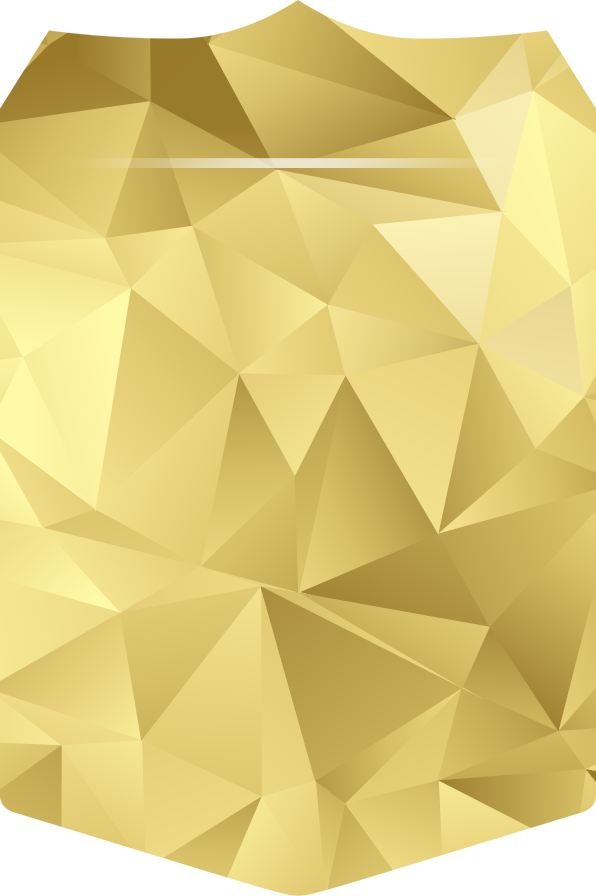
Reproduce this background procedurally as a WebGL 2 fragment shader.

```glsl
#version 300 es
precision highp float;
// A golden shield on white, faceted into irregular triangles.
// A jittered, turned grid is split into triangles; each takes its tone from a
// soft light field plus a random shift, and carries its own linear gradient.
uniform vec2 u_resolution;
out vec4 fragColor;

const float CELL = 0.128;                        // grid step, in canvas heights
const float JITTER = 0.42;
const mat2 TURN = mat2(0.8, 0.6, -0.6, 0.8);

const vec3 WHITE  = vec3(1.0);
const vec3 SHADOW = vec3(0.60, 0.48, 0.17);
const vec3 GOLD   = vec3(0.84, 0.75, 0.40);
const vec3 LIGHT  = vec3(0.93, 0.85, 0.51);
const vec3 BRIGHT = vec3(1.00, 0.98, 0.66);
const vec3 PALE   = vec3(0.97, 0.93, 0.76);

vec3 hash3(vec2 p) {
    vec3 q = fract(vec3(p.xyx) * vec3(0.1031, 0.1030, 0.0973) + 0.37);
    q += dot(q, q.yxz + 33.33);
    return fract((q.xxy + q.yzz) * q.zyx);
}

float blob(vec2 p, vec2 center, vec2 radius) {
    vec2 q = (p - center) / radius;
    return exp(-dot(q, q));
}

float smoothMax(float a, float b, float k) {
    float h = max(k - abs(a - b), 0.0) / k;
    return max(a, b) + 0.25 * k * h * h;
}

// Broad light and dark zones of the metal
float lightField(vec2 p) {
    return 0.52
        - 0.52 * blob(p, vec2(-0.12, 0.93), vec2(0.28, 0.13))
        + 0.46 * blob(p, vec2(-0.30, 0.58), vec2(0.18, 0.23))
        + 0.32 * blob(p, vec2(0.27, 0.78), vec2(0.19, 0.24))
        - 0.24 * blob(p, vec2(0.19, 0.30), vec2(0.19, 0.20))
        + 0.10 * blob(p, vec2(-0.22, 0.15), vec2(0.20, 0.12));
}

vec3 metal(float tone) {
    vec3 color = mix(SHADOW, GOLD, clamp(tone / 0.45, 0.0, 1.0));
    color = mix(color, LIGHT, clamp((tone - 0.45) / 0.25, 0.0, 1.0));
    return mix(color, BRIGHT, clamp((tone - 0.70) / 0.30, 0.0, 1.0));
}

vec2 gridVertex(vec2 id) {
    vec2 offset = JITTER * (2.0 * hash3(id + 57.0).xy - 1.0);
    return TURN * (CELL * (id + offset));
}

float edgeDistance(vec2 p, vec2 a, vec2 b) {
    vec2 e = b - a, q = p - a;
    return (q.x * e.y - q.y * e.x) / max(length(e), 1e-5);
}

float triangleDistance(vec2 p, vec2 a, vec2 b, vec2 c) {
    float side = edgeDistance(c, a, b) > 0.0 ? -1.0 : 1.0;
    return max(max(side * edgeDistance(p, a, b), side * edgeDistance(p, b, c)),
               side * edgeDistance(p, c, a));
}

// Lays one shaded triangle over the colour below
vec3 paintFacet(vec3 below, vec2 p, vec2 a, vec2 b, vec2 c, vec2 seed, float px) {
    float cover = clamp(1.0 - triangleDistance(p, a, b, c) / px, 0.0, 1.0);
    vec3 rnd = hash3(seed + 113.0);
    vec2 center = (a + b + c) / 3.0;
    vec2 axis = vec2(cos(6.2832 * rnd.y), sin(6.2832 * rnd.y));
    float slope = 0.08 + 0.30 * rnd.z;
    float tone = lightField(center) + 0.38 * (rnd.x - 0.5)
               + slope * dot(p - center, axis) / CELL;
    float paleness = 0.9 * blob(center, vec2(0.27, 0.76), vec2(0.15, 0.17))
                   * step(0.5, fract(rnd.z * 7.0));
    return mix(below, mix(metal(tone), PALE, paleness), cover);
}

vec3 facets(vec2 p, float px) {
    vec3 color = GOLD;
    vec2 home = floor(p * TURN / CELL);
    for (int j = -2; j <= 2; j++)
    for (int i = -2; i <= 2; i++) {
        vec2 id = home + vec2(i, j);
        vec2 a = gridVertex(id), b = gridVertex(id + vec2(1, 0));
        vec2 c = gridVertex(id + vec2(1, 1)), d = gridVertex(id + vec2(0, 1));
        bool flipped = hash3(id + 211.0).z > 0.5;    // choice of diagonal
        color = paintFacet(color, p, a, b, flipped ? d : c, id, px);
        color = paintFacet(color, p, flipped ? b : a, c, d, id + 0.5, px);
    }
    return color;
}

// Signed distance, roughly, to the shield: negative inside
float shield(vec2 p) {
    float x = abs(p.x);
    float peak = max(1.0 - x / 0.135, 0.0);
    float rise = max(x - 0.14, 0.0) / 0.138;
    float top = p.y - (0.957 + 0.043 * peak * peak + 0.009 * rise * rise);
    float shoulder = dot(vec2(x - 0.278, p.y - 0.966), vec2(0.848, 0.530));
    float base = 0.956 * (0.307 * (sqrt(x * x + 0.0002) - 0.013) - p.y);
    float lower = smoothMax(base, x - 0.333, 0.016);
    return max(max(top * 0.85, shoulder), lower);
}

void main() {
    float px = 1.0 / u_resolution.y;
    vec2 p = vec2(gl_FragCoord.x - 0.5 * u_resolution.x, gl_FragCoord.y) * px;
    vec3 color = facets(p, px);

    // Glossy bar fading towards both ends
    float bar = clamp(0.5 + (0.0055 - abs(p.y - 0.818)) / px, 0.0, 1.0);
    color = mix(color, WHITE, 0.72 * bar * (1.0 - smoothstep(0.0, 0.27, abs(p.x))));

    float inside = clamp(0.5 - shield(p) / px, 0.0, 1.0);
    fragColor = vec4(mix(WHITE, color, inside), 1.0);
}
```
